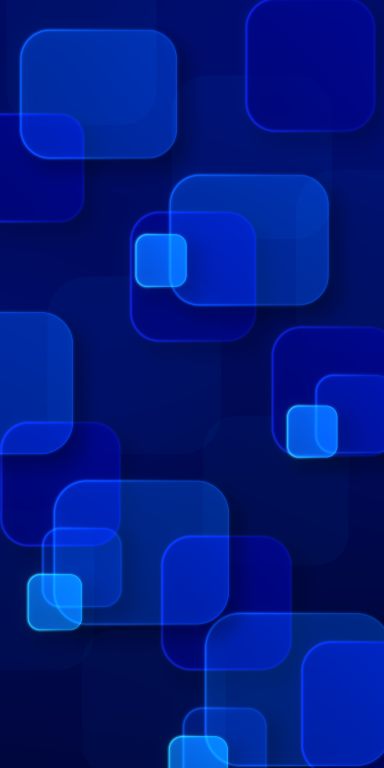
Give the GLSL for this background, as a Shadertoy shader.

```glsl
#define STRIDE 0.64        // horizontal step between successive tiles
#define JITTER 0.06        // random shift of tile centres
#define SIZE_SPREAD 0.26   // random variation of tile size
#define ROUNDING 0.23      // corner radius relative to the short side
#define RIM_WIDTH 0.0036
#define GLOW_WIDTH 0.012
#define SHADOW_SHIFT vec2(0.024, -0.028)
#define SHADOW_BLUR 0.055
#define NIGHT_TOP vec3(0.0, 0.048, 0.405)
#define NIGHT_BOTTOM vec3(0.0, 0.024, 0.235)

struct Style {
    vec2 size;
    vec3 light;      // colour added by the glass
    vec3 rim;        // colour added along the outline
    float opacity;   // how much of the backdrop is hidden
    float shadow;
};

float hash(vec2 p) {
    return fract(sin(dot(p, vec2(127.1, 311.7))) * 43758.5453);
}

float roundedBox(vec2 p, vec2 halfSize, float radius) {
    vec2 q = abs(p) - halfSize + radius;
    return length(max(q, 0.0)) + min(max(q.x, q.y), 0.0) - radius;
}

// One translucent tile with a drop shadow and a glowing outline
void drawTile(inout vec3 color, vec2 p, vec2 halfSize, Style style) {
    float radius = 2.0 * ROUNDING * min(halfSize.x, halfSize.y);
    float pixel = 1.0 / iResolution.x;
    float d = roundedBox(p, halfSize, radius);
    float inside = smoothstep(0.5, -0.5, d / pixel);

    float shadowDist = roundedBox(p - SHADOW_SHIFT, halfSize, radius);
    float shade = 1.0 - smoothstep(-SHADOW_BLUR, SHADOW_BLUR, shadowDist);
    color *= 1.0 - style.shadow * shade * (1.0 - inside);

    vec2 local = p / halfSize;
    float sheen = 1.0 + 0.07 * (local.x + local.y);
    vec3 glass = color * (1.0 - style.opacity) + style.light * sheen;
    color = mix(color, glass, inside);

    // The outline is strongest on the left
    float side = mix(0.32, 1.0, smoothstep(0.7, -1.0, local.x));
    float line = exp(-d * d / (RIM_WIDTH * RIM_WIDTH));
    float glow = 0.14 * exp(-abs(d) / GLOW_WIDTH);
    color += style.rim * side * (line + glow);
}

// A staggered column of tiles; phase.x sets the stagger, phase.y the lift
void drawLayer(inout vec3 color, vec2 p, int count, float spacing, vec2 phase, Style style) {
    for (int i = 0; i < count; i++) {
        float n = float(i);
        vec2 seed = vec2(n + 1.0, phase.x * 10.0);
        vec2 center = vec2(fract(phase.x + n * STRIDE) * 1.1 - 0.05, (n + phase.y) * spacing);
        center += JITTER * (vec2(hash(seed), hash(seed + 7.3)) - 0.5);
        float scale = 1.0 + SIZE_SPREAD * (hash(seed + 3.1) - 0.5);
        drawTile(color, p - center, 0.5 * style.size * scale, style);
    }
}

void mainImage(out vec4 fragColor, in vec2 fragCoord) {
    vec2 p = fragCoord / iResolution.x;
    float top = iResolution.y / iResolution.x;

    // Night gradient with broad, soft drifts
    vec3 color = mix(NIGHT_BOTTOM, NIGHT_TOP, smoothstep(-0.1, 0.8, p.y / top));
    color *= 1.0 + 0.07 * sin(3.5 * p.x + 2.4 * p.y + sin(5.0 * p.y - 2.0 * p.x));

    Style ghost  = Style(vec2(0.42, 0.43), vec3(0.0, 0.020, 0.032), vec3(0.0), 0.0, 0.0);
    Style indigo = Style(vec2(0.31, 0.32), vec3(0.0, 0.012, 0.405), vec3(0.04, 0.08, 0.36), 0.75, 0.22);
    Style panel  = Style(vec2(0.45, 0.37), vec3(0.0, 0.112, 0.230), vec3(0.03, 0.19, 0.38), 0.0, 0.36);
    Style medium = Style(vec2(0.20, 0.20), vec3(0.0, 0.055, 0.200), vec3(0.03, 0.16, 0.36), 0.1, 0.20);
    Style spark  = Style(vec2(0.145, 0.15), vec3(0.02, 0.335, 0.560), vec3(0.10, 0.38, 0.30), 0.25, 0.20);

    // Tiles from back to front
    drawLayer(color, p, 7, top / 7.0, vec2(0.42, 0.6), ghost);
    drawLayer(color, p, 7, top / 7.0, vec2(0.92, 0.5), indigo);
    drawLayer(color, p, 5, top / 5.0, vec2(0.73, 0.44), panel);
    drawLayer(color, p, 3, top * 0.22, vec2(0.59, 0.16), medium);
    drawLayer(color, p, 4, top * 0.22, vec2(0.52, 0.0), spark);

    fragColor = vec4(clamp(color, 0.0, 1.0), 1.0);
}
```
